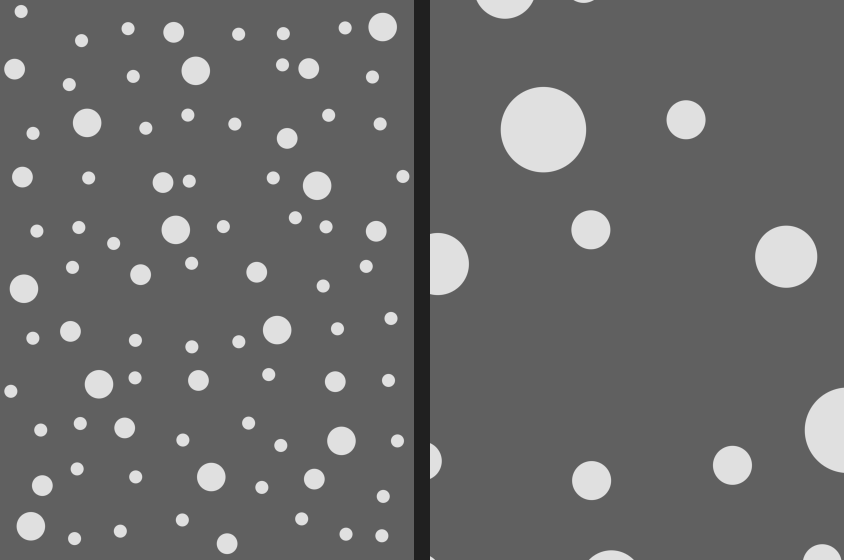
Left: the whole. Right: its middle third, enlarged.
Write a Shadertoy shader that draws this pattern.

```glsl
// Pale dots in three sizes, scattered loosely and without overlap on flat grey.

vec2 hash2(vec2 p) {
    vec3 q = fract(p.xyx * vec3(0.1031, 0.1030, 0.0973));
    q += dot(q, q.yzx + 33.33);
    return fract((q.xx + q.yz) * q.zy);
}

void mainImage(out vec4 fragColor, in vec2 fragCoord) {
    // Canvas width is one unit
    float pixel = 1.0 / iResolution.x;
    vec2 uv = fragCoord * pixel;
    float height = iResolution.y * pixel;

    // Rows alternate between eight and seven cells, so columns never line up
    float rows = max(1.0, round(8.1 * height));
    float row = floor(uv.y / height * rows);
    float columns = 8.0 - mod(row, 2.0);
    float column = floor(uv.x * columns);
    vec2 cellSize = vec2(1.0 / columns, height / rows);
    vec2 cell = vec2(column, row);

    // Each row has one large dot, placed by golden-ratio steps, and one or two medium ones
    float largeColumn = floor(columns * fract(row * 0.381966 + 0.1));
    float rank = mod(column - largeColumn + columns, columns);
    bool isMedium = rank == 4.0 || (columns == 7.0 && rank == 2.0);
    float radius = rank == 0.0 ? 0.0344 : isMedium ? 0.0250 : 0.0157;

    // Jitter only as far as the dot stays inside its own cell
    vec2 reach = max(0.5 * cellSize - radius - 0.005, 0.0);
    vec2 jitter = 2.0 * hash2(cell + 17.0) - 1.0;
    vec2 center = (cell + 0.5) * cellSize + jitter * reach;

    // Crisp disc with a one-pixel soft rim
    float edge = length(uv - center) - radius;
    float dotMask = 1.0 - smoothstep(-0.7 * pixel, 0.7 * pixel, edge);

    vec3 ground = vec3(0.378);
    vec3 dotColor = vec3(0.88);
    fragColor = vec4(mix(ground, dotColor, dotMask), 1.0);
}
```
